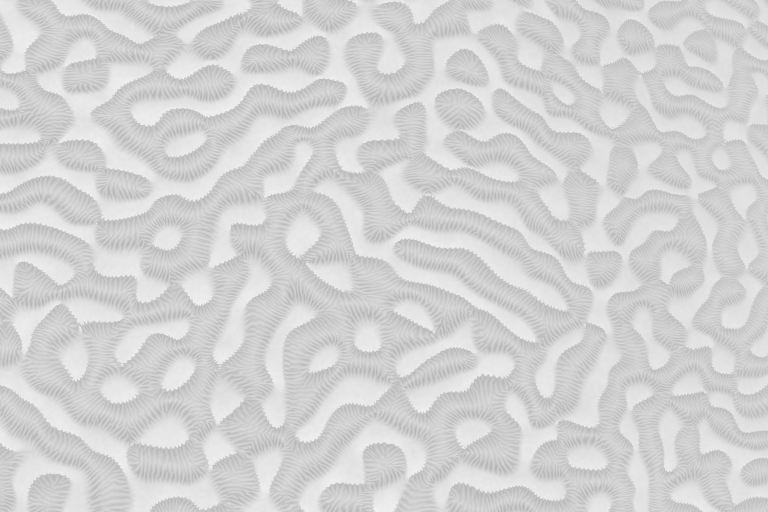
Give the GLSL for this texture, as a WebGL 1 fragment shader.

```glsl
precision highp float;
uniform vec2 u_resolution;

#define PERIOD 0.100        // spacing of the ridges, in canvas heights
#define RIB_GRID 7.0        // rib cells per ridge period
#define RIBS_PER_CELL 1.7
#define RIDGE_EDGE 0.24     // larger values widen the ridges
#define SERRATION 0.085
#define RIB_CONTRAST 0.048
#define RIDGE_TONE 0.808
#define FLOOR_TONE 0.900
#define HAZE_TONE 0.815

const float TAU = 6.2831853;

vec3 hash3(vec2 p) {
  vec3 a = fract(p.xyx * vec3(0.1031, 0.1030, 0.0973));
  a += dot(a, a.yxz + 33.33);
  return fract((a.xxy + a.yzz) * a.zyx);
}

float valueNoise(vec2 p) {
  vec2 i = floor(p), f = fract(p);
  f = f * f * (3.0 - 2.0 * f);
  float low = mix(hash3(i).x, hash3(i + vec2(1.0, 0.0)).x, f.x);
  float high = mix(hash3(i + vec2(0.0, 1.0)).x, hash3(i + 1.0).x, f.x);
  return mix(low, high, f.y);
}

// Surface curving away towards the top and the right
vec2 curvedSurface(vec2 p) {
  float right = max(p.x - 0.9, 0.0);
  vec2 q = p + vec2(0.35 * right * right, 0.18 * p.y * p.y + 0.5 * right * p.y);
  return q / PERIOD;
}

// Sum of randomly turned wave packets: height, slope and curvature
void maze(vec2 q, out float height, out vec2 slope, out vec3 curve) {
  height = 0.0;
  slope = vec2(0.0);
  curve = vec3(0.0);
  vec2 cell = floor(q);
  for (int j = -3; j <= 3; j++) {
    for (int i = -3; i <= 3; i++) {
      vec2 id = cell + vec2(float(i), float(j));
      vec3 h = hash3(id + 19.0);
      vec2 d = q - id - h.xy;
      float w = max(1.0 - dot(d, d) / 9.0, 0.0);
      w *= w * w;
      float angle = TAU * h.z;
      vec2 dir = vec2(cos(angle), sin(angle));
      float phase = TAU * (dot(dir, d) + fract(h.z * 37.0));
      float c = w * cos(phase);
      height += c;
      slope -= w * sin(phase) * dir;
      curve += c * vec3(dir.x * dir.x, dir.x * dir.y, dir.y * dir.y);
    }
  }
}

// Direction along the ridge, steady over crest, flank and floor
vec2 ridgeTangent(vec2 s, vec3 c) {
  float xx = s.x * s.x + c.x * c.x + c.y * c.y;
  float xy = s.x * s.y + c.y * (c.x + c.z);
  float yy = s.y * s.y + c.y * c.y + c.z * c.z;
  float angle = 0.5 * atan(2.0 * xy, xx - yy + 1e-5);
  return vec2(-sin(angle), cos(angle));
}

// Fine waves running along the tangent, from -1 to 1
float ribs(vec2 q, vec2 tangent) {
  vec2 r = q * RIB_GRID, cell = floor(r), wave = vec2(0.0);
  for (int j = -1; j <= 1; j++) {
    for (int i = -1; i <= 1; i++) {
      vec2 id = cell + vec2(float(i), float(j));
      vec2 d = r - id - mix(vec2(0.15), vec2(0.85), hash3(id + 7.0).xy);
      float w = max(1.0 - dot(d, d), 0.0);
      float phase = TAU * RIBS_PER_CELL * dot(tangent, d);
      wave += w * w * vec2(cos(phase), sin(phase));
    }
  }
  return wave.x / (length(wave) + 0.08);
}

void main() {
  vec2 p = gl_FragCoord.xy / u_resolution.y;
  vec2 q = curvedSurface(p);
  vec2 bend = vec2(valueNoise(q * 1.4), valueNoise(q * 1.4 + 40.0)) - 0.5;
  q += 0.24 * bend;

  float height;
  vec2 slope;
  vec3 curve;
  maze(q, height, slope, curve);
  float steep = length(slope) + 1e-4;
  float level = atan(height, steep) * 4.0 / TAU;      // -1 floor, 1 crest
  float up = -slope.y / length(vec2(height, steep));  // 1 on the upper flank
  float rib = ribs(q, ridgeTangent(slope, curve));

  // Crisp serrated upper edge, soft lower edge
  float crisp = smoothstep(-0.45, 0.45, up);
  float pixel = 4.0 / (PERIOD * u_resolution.y);
  float soft = max(mix(0.42, 0.08, crisp), 0.7 * pixel);
  float edge = level + RIDGE_EDGE + 0.06 * (1.0 - crisp);
  edge += SERRATION * rib * (0.3 + 0.7 * crisp);
  float ridge = smoothstep(-soft, soft, edge);

  // Ridge tones: dark rim above, paler crest, ribs strongest below
  float crest = smoothstep(0.2, 0.9, level);
  float rim = 1.0 - smoothstep(-0.25, 0.45, level);
  float ridgeTone = RIDGE_TONE + 0.024 * crest;
  ridgeTone -= (0.034 + 0.030 * rim) * max(up, 0.0) + 0.050 * max(-up, 0.0);
  ridgeTone += RIB_CONTRAST * rib * mix(1.0, 0.65, crisp) * (1.0 - 0.5 * crest);

  // Pale floor, brightest just above a rim
  float floorTone = FLOOR_TONE + 0.022 * up + 0.03 * (valueNoise(q * 2.5) - 0.5);
  float tone = mix(floorTone, ridgeTone, ridge);
  tone += 0.012 * (valueNoise(p * 4.0) - 0.5) + 0.018 * (valueNoise(p * 170.0) - 0.5);

  // Far upper right corner loses contrast
  float haze = smoothstep(0.9, 1.9, p.x + 0.45 * p.y);
  tone = mix(tone, HAZE_TONE, 0.3 * haze);
  gl_FragColor = vec4(vec3(tone), 1.0);
}
```
